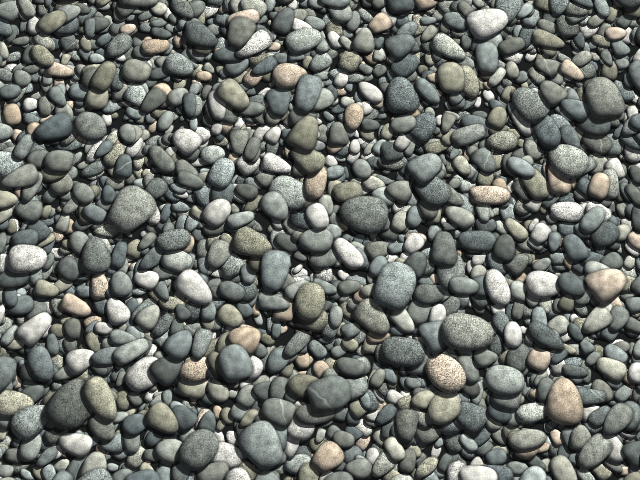
Reproduce this texture procedurally as a Shadertoy shader.

```glsl
vec4 hash4(vec2 p) {
    vec4 q = fract(p.xyxy * vec4(.1031, .1030, .0973, .1099));
    q += dot(q, q.wzxy + 33.33);
    return fract((q.xxyz + q.yzzw) * q.zywx);
}

float gradientNoise(vec2 p) {
    vec2 i = floor(p), f = fract(p);
    vec2 u = f * f * f * (f * (f * 6. - 15.) + 10.);
    float a = dot(hash4(i).xy - .5, f);
    float b = dot(hash4(i + vec2(1, 0)).xy - .5, f - vec2(1, 0));
    float c = dot(hash4(i + vec2(0, 1)).xy - .5, f - vec2(0, 1));
    float d = dot(hash4(i + 1.).xy - .5, f - 1.);
    return 2. * mix(mix(a, b, u.x), mix(c, d, u.x), u.y);
}

// Rounded, slightly egg-shaped outline: 1 on the rim, 0 at the centre
float pebbleShape(vec2 q, vec4 rnd) {
    q.y *= 1. + (rnd.x - .5) * .7 * q.x;
    q.x += (rnd.y - .5) * .45 * q.y * q.y;
    float power = 1.9 + rnd.z * 1.1;
    vec2 a = pow(abs(q) + 1e-4, vec2(power));
    return pow(a.x + a.y, 1. / power);
}

// Mostly neutral greys, with some white, tan and olive stones
vec3 stoneColor(vec4 rnd) {
    vec3 grey = mix(vec3(.41, .435, .44), vec3(.84, .85, .83), rnd.x * (.45 + .55 * rnd.y));
    grey *= mix(vec3(.97, 1.01, 1.02), vec3(1.03, 1.01, .95), rnd.z);
    if (rnd.w > .90) return mix(vec3(.84, .835, .81), vec3(.95, .945, .92), rnd.x);
    if (rnd.w > .85) return mix(vec3(.76, .69, .60), vec3(.88, .82, .75), rnd.x);
    if (rnd.w > .75) return mix(vec3(.52, .52, .46), vec3(.75, .745, .67), rnd.x);
    return grey;
}

vec3 stoneSurface(vec2 q, vec2 p, vec4 rnd, vec4 tint) {
    float grain = gradientNoise(p * 330.) + .6 * gradientNoise(p * 170. + 9.);
    float blotch = gradientNoise(p * 65. + rnd.xy * 40.);
    vec3 color = stoneColor(tint);
    color *= 1. + grain * mix(.16, .65, rnd.w * rnd.w * rnd.w) + blotch * .32;

    // Pale mineral vein on a few stones
    float vein = abs(q.x * .8 + q.y * .4 + rnd.y - .5 + blotch * .2);
    float veinMask = 1. - smoothstep(.02, .07, vein);
    return mix(color, vec3(.85, .85, .82), veinMask * step(.93, rnd.z) * .5);
}

void mainImage(out vec4 fragColor, in vec2 fragCoord) {
    vec2 uv = fragCoord / iResolution.y;
    float pixel = 1. / iResolution.y;

    // Stones shrink slightly toward the far edge
    vec2 p = vec2((uv.x - .67) * (1. + .22 * uv.y), uv.y + .16 * uv.y * uv.y) + 3.;
    vec3 light = normalize(vec3(.40, .62, .76));
    vec3 color = vec3(.11, .115, .115);

    // Small filler stones first, sparse large stones last
    for (int layer = 0; layer < 6; layer++) {
        float level = float(layer);
        float cellSize = .033 + .005 * level + .0013 * level * level;
        float share = layer == 5 ? .10 : 1. - .16 * level;
        vec2 grid = p / cellSize + level * vec2(17.3, 31.7);
        vec2 home = floor(grid);

        // Upper right neighbours overlap and shade the lower left ones
        for (int k = 0; k < 9; k++) {
            vec2 id = home + vec2(k % 3, k / 3) - 1.;
            vec4 place = hash4(id + 71. * level + 5.);
            if (place.w > share) continue;
            vec4 form = hash4(id + 43. * level + 211.);
            vec4 tint = hash4(id + 29. * level + 487.);

            vec2 local = grid - id - .15 - .7 * place.xy;
            float angle = place.z * 3.1416;
            mat2 turn = mat2(cos(angle), -sin(angle), sin(angle), cos(angle));
            float major = mix(.43, .66, form.w);
            vec2 radii = major * vec2(1., mix(.48, .85, form.y));

            // Thrown shadow and contact darkening
            vec2 q = turn * local / radii;
            float rim = pebbleShape(q, form);
            vec2 toSun = light.xy * radii.y * .52;
            float shadowRim = pebbleShape(turn * (local + toSun) / radii, form);
            color *= mix(vec3(.27, .28, .295), vec3(1), smoothstep(.94, 1.04, shadowRim));
            color *= .74 + .26 * smoothstep(1., 1.16, rim);

            float edge = .8 * pixel / (radii.y * cellSize);
            float cover = 1. - smoothstep(-edge, edge, rim - 1.);
            if (cover <= 0.) continue;

            // Flat-topped dome lit by a low sun
            vec2 slope = (q * radii.y / radii) * turn;
            slope *= rim * .90 / max(length(slope), .02) * min(rim, 1.);
            vec3 normal = normalize(vec3(slope, sqrt(max(1.02 - rim * rim * rim, .03))));
            float sun = max(dot(normal, light), 0.);
            vec3 shade = vec3(.22, .23, .245) + vec3(1.02, 1.01, .97) * sun;
            vec3 stone = stoneSurface(q, p + place.xy, form, tint) * shade;
            color = mix(color, stone, cover);
        }
    }
    // Deepest gaps keep a little sky light
    color = max(color, vec3(0)) + .035 * exp(-8. * max(color, vec3(0)));
    fragColor = vec4(clamp(color, 0., 1.), 1);
}
```
